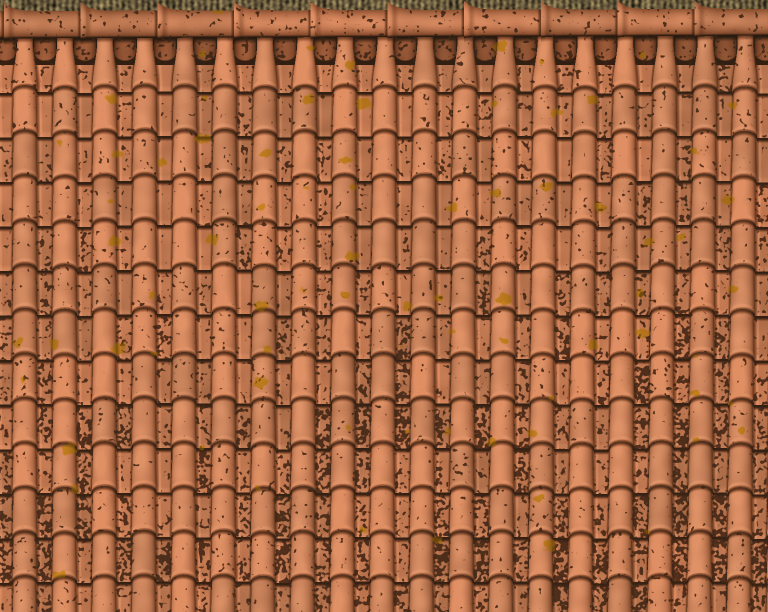
Write a WebGL 1 fragment shader that draws this texture.

```glsl
precision highp float;
// Clay roof: 19 columns of barrel rolls with flat pans, in overlapping rows under a ridge.
// Each tile is shaded from its local coordinates, then weathered with gradient-noise
// soot and scattered lichen; four samples per pixel smooth the edges.
uniform vec2 u_resolution;

const vec3 SOOT = vec3(0.15, 0.10, 0.06);
const vec3 BROWN = vec3(0.52, 0.30, 0.18);
const vec3 CLAY = vec3(0.83, 0.55, 0.39);
const vec3 LICHEN = vec3(0.66, 0.43, 0.08);
const vec3 STONE = vec3(0.46, 0.40, 0.27);
const float ROWS = 13.74;       // row pitches in the canvas height
const float ROLL_CENTER = 0.33; // position of the roll inside a column
const float ROLL_HALF = 0.315;
const float ARCH = 0.16;        // rise of the roll's open end

float hash(vec2 p) {
  vec3 q = fract(vec3(p.xyx) * 0.1031);
  q += dot(q, q.yzx + 33.33);
  return fract((q.x + q.y) * q.z);
}

vec2 gradient(vec2 cell) {
  float a = 6.2832 * hash(cell);
  return vec2(cos(a), sin(a));
}

float noise(vec2 p) {
  vec2 i = floor(p), f = fract(p);
  vec2 u = f * f * (3.0 - 2.0 * f);
  vec2 e = vec2(1.0, 0.0);
  float low = mix(dot(gradient(i), f), dot(gradient(i + e), f - e), u.x);
  float high = mix(dot(gradient(i + e.yx), f - e.yx), dot(gradient(i + 1.0), f - 1.0), u.x);
  return mix(low, high, u.y);
}

// Fired clay from sooty shadow (0) to full light (1)
vec3 clayRamp(float light) {
  vec3 dark = mix(SOOT, BROWN, clamp(light * 2.0, 0.0, 1.0));
  return mix(dark, CLAY, clamp(light * 2.0 - 1.0, 0.0, 1.15));
}

float roundness(float n) {
  return sqrt(max(0.0, 1.0 - n * n));
}

// Irregular lichen discs, at most one per cell
float lichenMask(vec2 p) {
  vec2 cell = floor(p);
  vec2 center = 0.25 + 0.5 * vec2(hash(cell + 7.3), hash(cell + 31.7));
  float radius = mix(0.04, 0.15, hash(cell + 53.1));
  float d = length((fract(p) - center) * vec2(0.9, 1.15)) + 0.09 * noise(p * 9.0);
  return step(hash(cell + 91.9), 0.36) * (1.0 - smoothstep(radius - 0.03, radius + 0.02, d));
}

// Ridge tile: along runs 0..1 from its flared end, across runs top to bottom
float ridgeLight(float along, float across) {
  float light = 0.3 + 0.65 * sin(3.1416 * clamp(across * 0.85 + 0.12, 0.0, 1.0));
  light *= 1.0 - 0.6 * smoothstep(0.95, 0.99, along);
  light += 0.12 * (1.0 - smoothstep(0.02, 0.07, along));
  light *= 1.0 - 0.22 * smoothstep(0.05, 0.09, along) * (1.0 - smoothstep(0.09, 0.16, along));
  return light * smoothstep(1.0, 0.9, across);
}

float rollLight(float n, float t) {
  float light = mix(0.3, 1.07, pow(max(0.0, 0.95 * roundness(n) - 0.28 * n), 0.75));
  light *= mix(0.25, 1.0, smoothstep(0.02, 0.13, t));
  light += 0.1 * smoothstep(0.86, 0.91, t);
  return light * (1.0 - 0.5 * smoothstep(0.94, 0.99, t));
}

float panLight(float s, float t) {
  float light = mix(0.42, 0.85, smoothstep(0.0, 0.22, s));
  light += 0.13 * smoothstep(0.14, 0.2, s) * (1.0 - smoothstep(0.26, 0.36, s));
  light *= 1.0 - 0.6 * smoothstep(0.82, 1.0, s);
  light *= mix(0.08, 1.0, smoothstep(0.03, 0.13, t));
  return light * (1.0 + 0.1 * smoothstep(0.85, 0.95, t));
}

vec3 roof(vec2 uv) {
  float down = 1.0 - uv.y;
  float depth = down * ROWS;
  float column = uv.x * mix(19.17, 19.36, down) - 0.295;
  vec2 surface = vec2(column, depth * 1.11);
  float grain = 0.65 * noise(surface * 11.0) + 0.5 * noise(surface * 4.7 + 9.0);

  // Ridge outline, and weathered stone behind it
  float ridge = uv.x * 10.01 - 0.05;
  float along = fract(ridge);
  float flare = exp(-9.0 * along);
  float top = 0.25 - 0.2 * flare - 0.05 * uv.x;
  float bottom = 0.86 - 0.06 * uv.x + 0.03 * flare;
  if (depth < top) return STONE * (0.85 + 0.9 * grain + 0.25 * sin(surface.x * 40.0));

  // Local tile coordinates: t runs from 0 under the upper tile to 1 at the lower end
  float col = floor(column), x = fract(column);
  float jitter = 0.05 * (hash(vec2(col, 4.0)) - 0.5);
  float r = depth - 0.072 + jitter + ARCH * roundness((x - ROLL_CENTER) / ROLL_HALF);
  float row = max(floor(r), 1.0);
  float t = r - row;
  float firstRow = 1.0 - step(1.5, row);
  float halfWidth = mix(mix(0.28, ROLL_HALF, t), mix(0.2, ROLL_HALF, smoothstep(0.0, 0.9, t)), firstRow);
  t = mix(t, max(t, 0.3), firstRow);
  vec2 tile = vec2(col, row);
  float n = (x - ROLL_CENTER) / halfWidth;

  float light, sootLevel;
  if (depth < bottom) {
    tile = vec2(floor(ridge), 0.0);
    light = ridgeLight(along, (depth - top) / (bottom - top));
    sootLevel = 0.24;
  } else if (abs(n) < 1.0) {
    light = rollLight(n, t) * mix(0.4, 1.0, smoothstep(0.0, 0.12, depth - bottom));
    sootLevel = 0.42 - 0.2 * hash(tile + 17.0);
  } else if (depth < 1.46) {
    // Rounded stubs closing the gaps below the ridge
    float m = abs(fract(x - 0.33) - 0.5) / 0.28;
    float stub = 1.0 - smoothstep(-0.02, 0.02, depth - 1.16 - 0.2 * roundness(m));
    light = mix(0.06, 0.62 * roundness(m) * smoothstep(0.0, 0.15, depth - bottom), stub);
    sootLevel = 0.15;
  } else {
    float s = (fract(x - ROLL_CENTER) - halfWidth) / (1.0 - 2.0 * halfWidth);
    light = panLight(s, t);
    float age = 0.12 + 0.25 * uv.x + 0.45 * smoothstep(3.0, 11.0, depth);
    sootLevel = mix(0.33, -0.1, clamp(age + 0.7 * (hash(tile + 3.0) - 0.5), 0.0, 1.0));
  }

  // Firing differences, soot specks and lichen
  float tint = hash(tile + 41.0);
  light *= 0.9 + 0.16 * tint + 0.12 * noise(surface * 2.3);
  light = mix(light, 0.1, 0.85 * smoothstep(sootLevel, sootLevel + 0.12, grain));
  vec3 color = clayRamp(light) * mix(vec3(1.0), vec3(1.0, 0.95, 0.92), tint);
  return mix(color, LICHEN * (0.6 + 0.5 * light), 0.9 * lichenMask(surface * 0.83 + 0.4));
}

void main() {
  vec3 sum = vec3(0.0);
  for (int i = 0; i < 4; i++) {
    float k = float(i);
    vec2 offset = vec2(mod(k, 2.0), floor(k / 2.0)) * 0.5 - 0.25;
    sum += roof((gl_FragCoord.xy + offset) / u_resolution);
  }
  gl_FragColor = vec4(sum * 0.25, 1.0);
}
```
